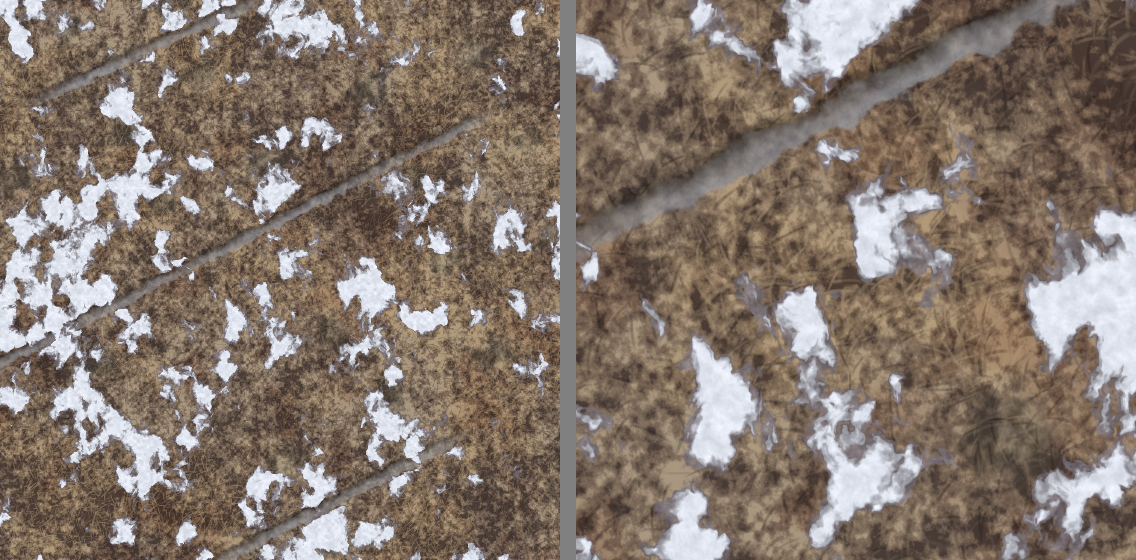
Left: the whole. Right: its middle third, enlarged.
This texture is drawn by a Shadertoy shader. Its source:

```glsl
// Brown matted fibre boards with slanted grey grooves and ragged patches of thin snow.

float hash(vec2 p) {
    return fract(sin(dot(p, vec2(127.1, 311.7))) * 43758.5453);
}

float noise(vec2 p) {
    vec2 i = floor(p), f = fract(p);
    f = f * f * (3.0 - 2.0 * f);
    return mix(mix(hash(i), hash(i + vec2(1, 0)), f.x),
               mix(hash(i + vec2(0, 1)), hash(i + vec2(1, 1)), f.x), f.y);
}

// Normalised fractal noise with mean 0.5
float fbm(vec2 p) {
    float sum = 0.0, total = 0.0, gain = 1.0;
    for (int i = 0; i < 5; i++) {
        sum += gain * noise(p);
        total += gain;
        gain *= 0.56;
        p = mat2(1.6, 1.2, -1.2, 1.6) * p + 7.3;
    }
    return sum / total;
}

// Short thin fibres, one per cell, at scattered angles
float fibres(vec2 p, float seed) {
    vec2 cell = floor(p);
    float cover = 0.0;
    for (int y = -1; y <= 1; y++)
    for (int x = -1; x <= 1; x++) {
        vec2 id = cell + vec2(x, y);
        vec2 centre = id + vec2(hash(id + seed), hash(id + seed + 31.7));
        float angle = 1.0 + 2.4 * (hash(id + seed + 57.1) - 0.5);
        vec2 dir = vec2(cos(angle), sin(angle));
        vec2 d = p - centre;
        float along = dot(d, dir);
        float across = abs(dot(d, vec2(-dir.y, dir.x)) + 0.15 * along * along);
        float strand = smoothstep(0.10, 0.02, across) * smoothstep(0.8, 0.3, abs(along));
        cover = max(cover, strand * (0.35 + 0.65 * hash(id + seed + 83.9)));
    }
    return cover;
}

// x: signed distance across the groove, y: strength fading at its ends
vec2 groove(vec2 p, vec2 a, vec2 b) {
    vec2 dir = normalize(b - a), d = p - a;
    float along = dot(d, dir);
    float fade = smoothstep(0.0, 0.14, along) * smoothstep(0.0, 0.10, length(b - a) - along);
    return vec2(dot(d, vec2(-dir.y, dir.x)), fade);
}

vec3 fibreGround(vec2 p) {
    float broad = fbm(p * 8.0 + 3.0);
    float grain = fbm(p * vec2(66.0, 52.0));
    float fine = fbm(p * 190.0 + 11.0);
    float tone = 0.5 + 0.75 * (broad - 0.5) + 1.1 * (grain - 0.5) + 1.2 * (fine - 0.5);
    vec3 col = mix(vec3(0.28, 0.23, 0.21), vec3(0.465, 0.395, 0.335), smoothstep(0.15, 0.56, tone));
    col = mix(col, vec3(0.66, 0.59, 0.50), smoothstep(0.5, 0.95, tone));

    // Faint rusty stains and straw-coloured areas
    col *= mix(vec3(1), vec3(0.91, 0.85, 0.83), smoothstep(0.50, 0.70, fbm(p * 12.0 + 40.0)));
    float straw = smoothstep(0.38, 0.64, fbm(p * 8.0 + 20.0));
    col = mix(col, col * vec3(1.07, 1.04, 0.97), straw);

    // Worn grey-green tufts in slanted rows
    vec2 q = mat2(0.89, -0.455, 0.455, 0.89) * p / vec2(0.21, 0.17);
    vec2 id = floor(q);
    vec2 d = fract(q) - 0.35 - 0.3 * vec2(hash(id), hash(id + 9.0));
    float tuft = smoothstep(0.22, 0.06, length(d) + 0.35 * (grain - 0.5)) * step(0.35, hash(id + 4.0));
    col = mix(col, mix(vec3(0.26, 0.24, 0.21), vec3(0.60, 0.57, 0.49), smoothstep(0.3, 0.7, grain)), 0.6 * tuft);

    // Dark gaps below, pale strands on top
    vec2 bend = p + 0.012 * vec2(noise(p * 25.0), noise(p * 25.0 + 50.0));
    col *= 1.0 - 0.24 * fibres(bend * 72.0, 5.0);
    float pale = max(fibres(bend * 48.0, 17.0), max(fibres(bend * 64.0, 29.0), fibres(bend * 80.0, 43.0)));
    return mix(col, vec3(0.69, 0.60, 0.49), pale * (0.14 + 0.36 * straw));
}

// Positive inside the snow
float snowField(vec2 p) {
    vec2 warp = vec2(fbm(p * 30.0), fbm(p * 30.0 + 70.0)) - 0.5;
    vec2 left = p - vec2(0.10, 0.58), middle = p - vec2(0.64, 0.48);
    float f = fbm((p + 0.035 * warp) * vec2(27.0, 21.0) + 2.0);
    f += 0.22 * (noise(p * 7.0 + 8.0) - 0.5);
    f += 0.12 * exp(-60.0 * dot(left, left)) + 0.10 * exp(-250.0 * dot(middle, middle));
    return f + 0.05 * (0.5 - p.x) - 0.08 * smoothstep(0.84, 1.0, p.x) - 0.632;
}

void mainImage(out vec4 fragColor, in vec2 fragCoord) {
    vec2 p = fragCoord / iResolution.y;
    vec3 col = fibreGround(p);
    float snow = snowField(p);
    float fray = 0.016 * (fbm(p * 60.0) - 0.5);

    // Grooves: shaded upper lip, grey bed, fibres straying over it
    for (int i = 0; i < 3; i++) {
        vec2 g = i == 0 ? groove(p, vec2(0.02, 0.80), vec2(0.50, 1.02))
               : i == 1 ? groove(p, vec2(-0.14, 0.28), vec2(0.90, 0.81))
                        : groove(p, vec2(0.28, -0.06), vec2(0.86, 0.24));
        float across = g.x + fray;
        float lip = smoothstep(0.009, 0.0, abs(across - 0.009)) * g.y;
        float bed = smoothstep(0.011, 0.007, abs(across)) * g.y;
        float grit = fbm(p * 130.0);
        col *= 1.0 - 0.3 * lip;
        vec3 bedColor = mix(vec3(0.55, 0.55, 0.57), vec3(0.34, 0.32, 0.31), smoothstep(-0.004, 0.011, across));
        col = mix(col, bedColor + 0.25 * (grit - 0.5), bed * (0.5 + 0.45 * noise(p * 12.0)));
        snow -= 0.16 * smoothstep(0.016, 0.008, abs(across)) * g.y;
    }

    // Wet violet-grey rim, then bright crusted snow
    float crust = fbm(p * 170.0 + 90.0);
    vec3 rimColor = vec3(0.47, 0.44, 0.47) + 0.4 * (crust - 0.5);
    vec3 snowColor = mix(vec3(0.63, 0.63, 0.66), vec3(0.88, 0.90, 0.94),
                         smoothstep(0.0, 0.065, snow + 0.07 * (crust - 0.5)));
    col = mix(col, rimColor, 0.85 * smoothstep(-0.052, -0.016, snow));
    col = mix(col, snowColor + 0.22 * (crust - 0.5), smoothstep(-0.010, 0.014, snow));
    fragColor = vec4(clamp(col, 0.0, 1.0), 1.0);
}
```
